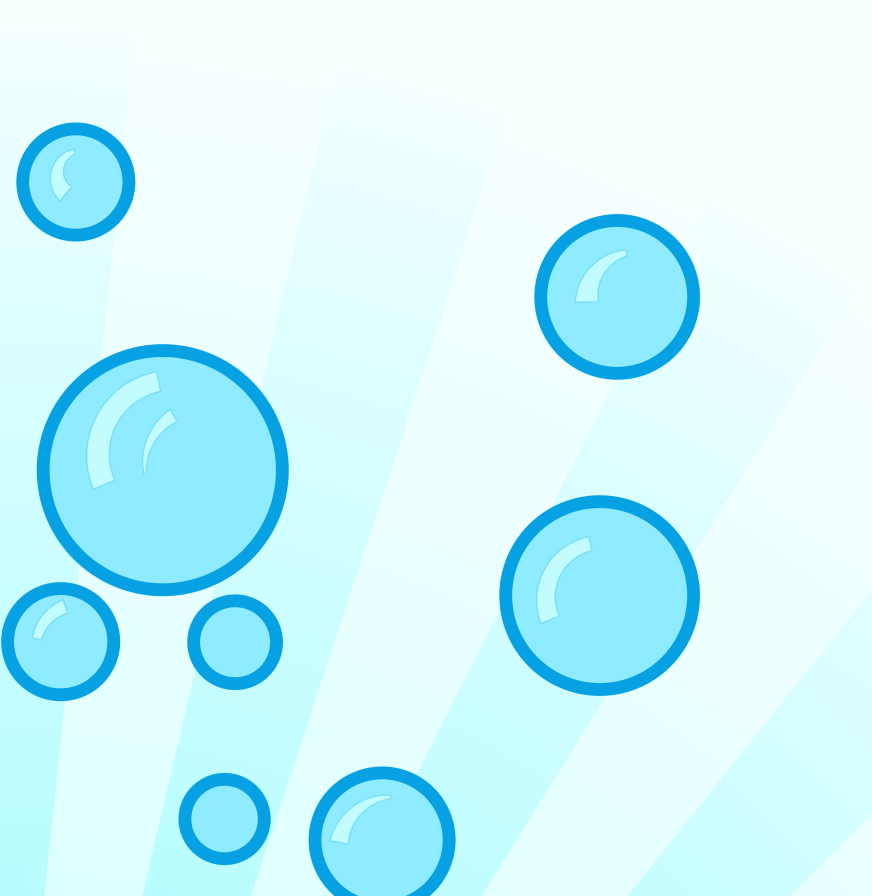
Give the GLSL for this background, as a Shadertoy shader.

```glsl
// Glossy blue bubbles rising through pale fanned rays of light.

const float LAYOUT_HEIGHT = 768.0;   // layout units per canvas height
const float OUTLINE_WIDTH = 11.0;
const float TAU = 6.28319;

const vec3 HAZE_COLOR    = vec3(0.97, 1.00, 1.00);
const vec3 GAP_COLOR     = vec3(0.87, 1.00, 1.00);
const vec3 RAY_COLOR     = vec3(0.72, 0.99, 1.00);
const vec3 OUTLINE_COLOR = vec3(0.02, 0.63, 0.89);
const vec3 BUBBLE_COLOR  = vec3(0.56, 0.92, 1.00);
const vec3 GLINT_COLOR   = vec3(0.76, 0.99, 1.00);
const vec3 RIM_COLOR     = vec3(0.33, 0.79, 0.95);

// Rays fade with distance from a point below the canvas
const vec2 RAY_SOURCE = vec2(-20.0, -652.0);
const float RAY_NEAR = 660.0;
const float RAY_FAR = 1400.0;

// Ray edges: x at the bottom, horizontal slope
const int EDGE_COUNT = 7;
const vec2 EDGES[EDGE_COUNT] = vec2[](
    vec2(38.0, 0.106), vec2(122.0, 0.234), vec2(215.0, 0.329), vec2(305.0, 0.503),
    vec2(413.0, 0.62), vec2(538.0, 0.798), vec2(677.0, 1.0));

// Bubbles: centre, outer radius
const int BUBBLE_COUNT = 8;
const vec3 BUBBLES[BUBBLE_COUNT] = vec3[](
    vec3(65.0, 612.0, 51.0), vec3(529.0, 513.5, 71.0),
    vec3(139.5, 365.0, 108.0), vec3(514.0, 257.5, 86.0),
    vec3(52.0, 218.0, 51.0), vec3(201.5, 217.5, 41.0),
    vec3(192.5, 66.0, 39.5), vec3(327.5, 48.0, 63.0));

// Glints: arc centre and radius, then start/end angle and start/end half width
const int GLINT_COUNT = 7;
const vec3 GLINT_ARCS[GLINT_COUNT] = vec3[](
    vec3(70.0, 618.0, 21.0), vec3(545.0, 510.0, 42.0),
    vec3(148.0, 378.0, 64.0), vec3(175.0, 368.0, 51.0),
    vec3(516.0, 255.0, 48.0), vec3(68.0, 213.0, 37.0),
    vec3(337.0, 38.0, 47.0));
const vec4 GLINT_SPANS[GLINT_COUNT] = vec4[](
    vec4(1.87, 4.01, 2.0, 8.0), vec4(1.76, 3.16, 2.5, 10.0),
    vec4(1.76, 3.55, 8.5, 10.0), vec4(2.11, 3.26, 6.0, 1.0),
    vec4(1.78, 3.53, 6.0, 8.5), vec4(1.90, 2.94, 6.0, 4.0),
    vec4(1.62, 2.97, 1.5, 8.0));

float coverage(float dist, float blur) {
    return 1.0 - smoothstep(-blur, blur, dist);
}

// Alternating bands between the slanted edges
float rayMask(vec2 p, float blur) {
    float mask = 1.0;
    float turn = -1.0;
    for (int i = 0; i < EDGE_COUNT; i++) {
        float side = (p.x - EDGES[i].x - EDGES[i].y * p.y)
                   / length(vec2(1.0, EDGES[i].y));
        mask += turn * smoothstep(-blur, blur, side);
        turn = -turn;
    }
    return mask;
}

// Signed distance to a curved strip whose width varies along the arc
float glintDistance(vec2 p, vec3 arc, vec4 span) {
    vec2 q = p - arc.xy;
    float angle = mod(atan(q.y, q.x), TAU);
    float along = clamp((angle - span.x) / (span.y - span.x), 0.0, 1.0);
    float across = abs(length(q) - arc.z) - mix(span.z, span.w, along);
    float ends = max(span.x - angle, angle - span.y) * arc.z;
    return max(across, ends);
}

void mainImage(out vec4 fragColor, in vec2 fragCoord) {
    float unit = LAYOUT_HEIGHT / iResolution.y;
    vec2 p = fragCoord * unit;
    float blur = 0.7 * unit;

    // Background rays
    float reach = distance(p, RAY_SOURCE);
    float fade = clamp((RAY_FAR - reach) / (RAY_FAR - RAY_NEAR), 0.0, 1.0);
    vec3 gap = mix(HAZE_COLOR, GAP_COLOR, fade);
    vec3 ray = mix(HAZE_COLOR, RAY_COLOR, pow(fade, 0.8));
    vec3 color = mix(gap, ray, rayMask(p, blur));

    // Outlined bubbles
    for (int i = 0; i < BUBBLE_COUNT; i++) {
        float d = distance(p, BUBBLES[i].xy) - BUBBLES[i].z;
        color = mix(color, OUTLINE_COLOR, coverage(d, blur));
        color = mix(color, BUBBLE_COLOR, coverage(d + OUTLINE_WIDTH, blur));
    }

    // Glints with a faint rim
    for (int i = 0; i < GLINT_COUNT; i++) {
        float d = glintDistance(p, GLINT_ARCS[i], GLINT_SPANS[i]);
        color = mix(color, GLINT_COLOR, coverage(d, blur));
        color = mix(color, RIM_COLOR, 0.5 * coverage(abs(d) - 0.6, blur));
    }

    fragColor = vec4(color, 1.0);
}
```
